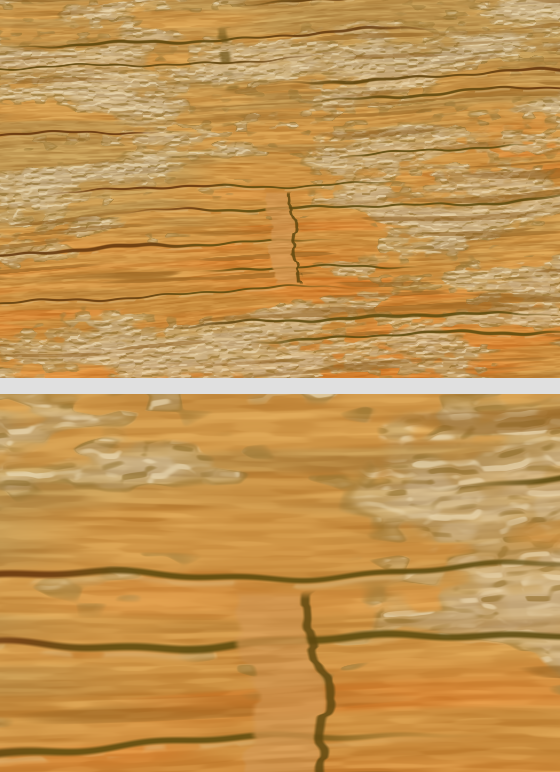
Top: the whole. Bottom: its middle third, enlarged.
Give the GLSL for this texture, as a Shadertoy shader.

```glsl
vec2 hash2(vec2 p) {
    return fract(sin(vec2(dot(p, vec2(127.1, 311.7)), dot(p, vec2(269.5, 183.3)))) * 43758.5);
}

// Smooth cellular noise: random cell values blended by distance
float cellNoise(vec2 p) {
    vec2 base = floor(p);
    float sum = 0.0, total = 0.0;
    for (int y = -1; y <= 1; y++)
    for (int x = -1; x <= 1; x++) {
        vec2 id = base + vec2(x, y);
        vec2 h = hash2(id);
        vec2 d = id + 0.15 + 0.7 * h - p;
        float w = exp(-7.0 * dot(d, d));
        sum += w * fract(h.x * 17.0 + h.y * 31.0);
        total += w;
    }
    return sum / total;
}

// Straightens the slightly rising, wavy grain
vec2 grainSpace(vec2 p) {
    float wave = 0.006 * sin(p.x * 4.0 + p.y * 7.0) + 0.003 * sin(p.x * 11.0 - p.y * 13.0);
    return vec2(p.x, p.y - 0.04 * p.x + wave);
}

// Rough height of the weathered fibres
float relief(vec2 g) {
    return 0.6 * cellNoise(g * vec2(48.0, 125.0)) + 0.4 * cellNoise(g * vec2(20.0, 85.0) + 9.0);
}

// x: crack depth, y: pale lip beneath the cracks, z: warm stain around them
vec3 cracks(vec2 g) {
    vec3 result = vec3(0.0);
    for (int i = 0; i < 15; i++) {
        float n = float(i);
        vec2 place = hash2(vec2(n, 3.0)), size = hash2(vec2(n, 8.0));
        float y = (n + 0.1 + 0.7 * place.y) / 14.0 - 0.06;
        float reach = 0.25 + 0.55 * size.x;
        float taper = 1.0 - smoothstep(0.55 * reach, reach, abs(g.x - 1.48 * place.x));
        float wobble = 0.003 * sin(g.x * 19.0 + n * 4.0) + 0.0016 * sin(g.x * 57.0 + n * 7.0);
        float d = g.y - y - wobble;
        float swell = 0.6 + 0.4 * sin(g.x * 9.0 + n * 2.3);
        float width = taper * (0.0012 + 0.0035 * size.y * swell);
        float line = taper * (1.0 - smoothstep(width * 0.5, width + 0.0026, abs(d)));
        float lip = taper * exp(-pow((d + width + 0.004) / 0.003, 2.0));
        result = max(result, vec3(line, lip, taper * exp(-abs(d) * 90.0)));
    }
    return result;
}

void mainImage(out vec4 fragColor, in vec2 fragCoord) {
    vec2 p = fragCoord / iResolution.y;
    vec2 g = grainSpace(p);
    float fibre = 0.6 * cellNoise(g * vec2(9.0, 165.0)) + 0.4 * cellNoise(g * vec2(30.0, 240.0));
    float streak = cellNoise(g * vec2(3.0, 45.0) + 5.0);
    float ragged = cellNoise(g * vec2(34.0, 75.0) + 2.0);
    float broad = cellNoise(g * vec2(1.6, 5.0) + 7.0);

    // Warm wood, ruddier toward the lower left
    float warmth = 0.55 * broad + 0.35 * streak + 0.38 * (0.6 - p.y) - 0.06 * p.x;
    vec3 wood = mix(vec3(0.75, 0.59, 0.32), vec3(0.81, 0.58, 0.27), smoothstep(0.18, 0.5, warmth));
    wood = mix(wood, vec3(0.84, 0.51, 0.19), smoothstep(0.5, 0.82, warmth));
    wood += (fibre - 0.5) * vec3(0.16, 0.19, 0.17);
    wood += (streak - 0.5) * vec3(0.04, 0.06, 0.06);

    // Smooth slip of wood at the cross break
    vec2 q = p - vec2(0.745, 0.37);
    float edgeWobble = 0.005 * sin(q.y * 45.0) + 0.012 * (ragged - 0.5) - 0.08 * q.y;
    float span = 1.0 - smoothstep(0.115, 0.125, abs(q.y));
    float slip = span * (1.0 - smoothstep(0.026, 0.034, abs(q.x - edgeWobble)));
    wood = mix(wood, vec3(0.81, 0.58, 0.31) + 0.12 * (fibre - 0.5), 0.8 * slip);

    // Worn patches with ragged edges
    float wear = 0.5 * cellNoise(g * vec2(2.3, 7.0) + 13.0)
               + 0.32 * cellNoise(g * vec2(6.0, 22.0) + 4.0) + 0.18 * ragged;
    wear += 0.07 * (p.x - 0.7) + 0.04 * (p.y - 0.5);
    float worn = smoothstep(0.49, 0.58, wear) * (1.0 - slip);
    float rim = worn * (1.0 - worn) * 4.0;
    float bleach = smoothstep(0.55, 0.72, wear);

    // Side-lit relief inside the worn patches
    float slope = relief(g) - relief(g + vec2(0.002, -0.005));
    vec3 weathered = mix(vec3(0.74, 0.61, 0.38), vec3(0.80, 0.71, 0.55), bleach);
    weathered += (fibre - 0.5) * vec3(0.16, 0.17, 0.15);
    weathered = mix(weathered, vec3(0.93, 0.88, 0.75), 0.75 * smoothstep(0.04, 0.32, slope));
    weathered = mix(weathered, vec3(0.52, 0.40, 0.14), 0.6 * smoothstep(0.06, 0.34, -slope));
    vec3 col = mix(wood, weathered, 0.85 * worn);
    col = mix(col, vec3(0.58, 0.44, 0.17), 0.45 * rim * smoothstep(0.5, 0.7, ragged));

    // Hairlines and long splits
    float hair = smoothstep(0.24, 0.1, cellNoise(g * vec2(3.5, 75.0) + 21.0));
    col = mix(col, vec3(0.55, 0.36, 0.11), 0.5 * hair * (1.0 - slip));
    vec3 split = cracks(g) * (1.0 - 0.8 * slip);
    col = mix(col, vec3(0.78, 0.53, 0.22), 0.25 * split.z);
    col = mix(col, vec3(0.88, 0.77, 0.55), 0.4 * split.y * smoothstep(0.3, 0.6, ragged));
    vec3 crackColor = mix(vec3(0.40, 0.21, 0.05), vec3(0.36, 0.29, 0.05), smoothstep(0.35, 0.6, broad));
    col = mix(col, crackColor, 0.88 * split.x);

    // Dark edge of the break and a broken scuff above it
    float edge = span * (1.0 - smoothstep(0.002, 0.006, abs(q.x - edgeWobble - 0.034)));
    col = mix(col, vec3(0.37, 0.28, 0.06), 0.85 * edge);
    float scuffX = abs(p.x - 0.59 - 0.16 * (0.92 - p.y) + 0.02 * (ragged - 0.5));
    float scuff = (1.0 - smoothstep(0.006, 0.02, scuffX)) * (1.0 - smoothstep(0.07, 0.09, abs(p.y - 0.845)));
    col = mix(col, vec3(0.43, 0.33, 0.09), 0.7 * scuff * smoothstep(0.42, 0.62, streak));

    fragColor = vec4(clamp(col, 0.0, 1.0), 1.0);
}
```
